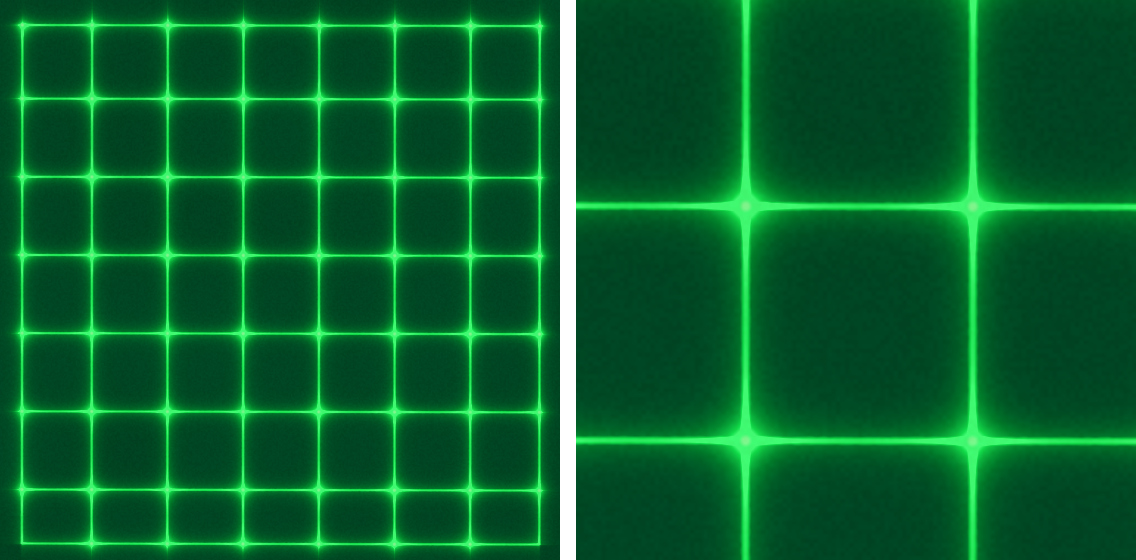
Left, the full canvas; right, a detail of the centre.
Give the GLSL for this pattern, as a Shadertoy shader.

```glsl
const vec2 FIRST_LINE = vec2(0.164, 0.125);
const vec2 PITCH = vec2(0.1352, 0.1396);
const vec2 FRAME_MIN = vec2(0.0395, 0.0286);
const vec2 FRAME_MAX = vec2(0.9635, 0.9544);

const vec3 DARK_GREEN = vec3(0.0, 0.265, 0.135);
const vec3 HAZE_GREEN = vec3(0.0, 0.48, 0.16);
const vec3 BEAM_GREEN = vec3(0.07, 0.85, 0.28);
const vec3 CORE_GREEN = vec3(0.25, 0.97, 0.44);
const vec3 NODE_TINT = vec3(0.58, 0.95, 0.58);

float hash(vec2 p) {
    vec3 q = fract(p.xyx * 0.1031);
    q += dot(q, q.yzx + 33.33);
    return fract((q.x + q.y) * q.z);
}

float valueNoise(vec2 p) {
    vec2 cell = floor(p);
    vec2 f = fract(p);
    f = f * f * (3.0 - 2.0 * f);
    float low = mix(hash(cell), hash(cell + vec2(1.0, 0.0)), f.x);
    float high = mix(hash(cell + vec2(0.0, 1.0)), hash(cell + 1.0), f.x);
    return mix(low, high, f.y);
}

// Six evenly pitched inner lines plus the two frame lines
float nearestLine(float x, float first, float pitch, float lo, float hi) {
    float line = first + pitch * clamp(round((x - first) / pitch), 0.0, 5.0);
    line = abs(x - lo) < abs(x - line) ? lo : line;
    return abs(x - hi) < abs(x - line) ? hi : line;
}

// Distance past either end of a beam, measured in flare lengths
float overshoot(float x, float lo, float hi, float reachLo, float reachHi) {
    return max(max((lo - x) / reachLo, (x - hi) / reachHi), 0.0);
}

float beamGlow(float across, float along, float past, float nodePower) {
    float nearNode = exp(-along / 0.02);
    float width = 0.0085 + 0.003 * nearNode;
    return 0.46 * (0.72 + 0.85 * nodePower * nearNode) * exp(-across / width - past);
}

float beamCore(float across, float past, float halfWidth, float pixel) {
    float outer = max(halfWidth, 0.0008 + pixel);
    float profile = 1.0 - smoothstep(0.0008, outer, across * (1.0 + past));
    return 0.57 * profile * exp(-1.4 * past);
}

vec3 lightRamp(float light) {
    vec3 color = mix(DARK_GREEN, HAZE_GREEN, clamp(light / 0.3, 0.0, 1.0));
    color = mix(color, BEAM_GREEN, clamp((light - 0.3) / 0.53, 0.0, 1.0));
    return mix(color, CORE_GREEN, clamp((light - 0.83) / 0.17, 0.0, 1.0));
}

void mainImage(out vec4 fragColor, in vec2 fragCoord) {
    vec2 uv = fragCoord / iResolution.xy;
    float pixel = 1.0 / min(iResolution.x, iResolution.y);

    // Slight skew of the whole grid
    vec2 p = uv + vec2(-0.001, 0.002) * (uv.yx - 0.5);

    vec2 node = vec2(
        nearestLine(p.x, FIRST_LINE.x, PITCH.x, FRAME_MIN.x, FRAME_MAX.x),
        nearestLine(p.y, FIRST_LINE.y, PITCH.y, FRAME_MIN.y, FRAME_MAX.y));
    vec2 d = abs(p - node);

    // Nodes vary in power; the lower corners stay plain
    float bottomRow = 1.0 - step(0.07, node.y);
    float leftColumn = 1.0 - step(0.1, node.x);
    float rightColumn = step(0.9, node.x);
    float corner = bottomRow * max(leftColumn, rightColumn);
    float nodePower = mix(0.8, 1.2, hash(floor(node * 500.0))) * (1.0 - 0.9 * corner);

    // Flares past the frame
    float flareX = mix(0.010, 0.002, bottomRow);
    float flareUp = mix(0.020, 0.005, leftColumn);
    float flareDown = mix(0.012, 0.002, corner);
    float pastX = overshoot(p.x, FRAME_MIN.x, FRAME_MAX.x, flareX, flareX * 0.7);
    float pastY = overshoot(p.y, FRAME_MIN.y, FRAME_MAX.y, flareDown, flareUp);

    // Beams with slightly rough edges
    float rough = 0.0006 * (valueNoise(p * 260.0) - 0.5);
    float vertical = beamCore(d.x, pastY, 0.0037 + rough, pixel);
    float horizontal = beamCore(d.y, pastX, 0.0033 + rough, pixel);
    float light = max(vertical, horizontal)
        + beamGlow(d.x, d.y, pastY, nodePower)
        + beamGlow(d.y, d.x, pastX, nodePower);

    // Round halo at each crossing
    float radius = length(d);
    light += 0.28 * nodePower * exp(-radius / 0.008);

    vec3 color = lightRamp(light);
    float hotSpot = 1.0 - smoothstep(0.001, 0.0045, radius);
    color = mix(color, NODE_TINT, 0.75 * hotSpot * clamp(nodePower, 0.0, 1.0));

    // Uneven haze and fine grain
    float haze = valueNoise(p * 5.0) - 0.5;
    float grain = valueNoise(p * 380.0) - 0.5;
    color += vec3(0.0, 0.02, 0.015) * haze + vec3(0.0, 0.03, 0.02) * grain;

    fragColor = vec4(clamp(color, 0.0, 1.0), 1.0);
}
```
